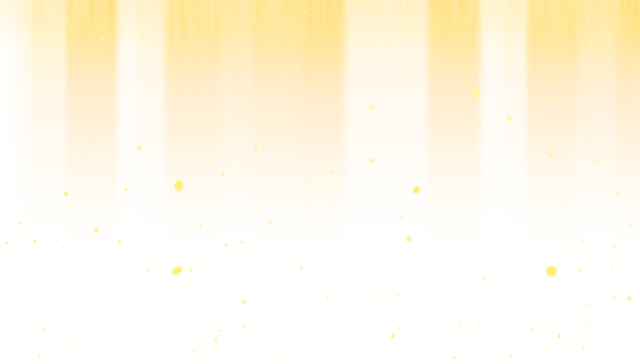
A WebGL 1 fragment shader for this background:

```glsl
precision highp float;

uniform vec2 u_resolution;

const vec3 PAPER = vec3(1.0, 1.0, 0.997);
const vec3 PEACH = vec3(1.0, 0.89, 0.70);
const vec3 GOLD = vec3(1.0, 0.89, 0.55);
const vec3 FLECK = vec3(1.0, 0.93, 0.36);
const vec3 SPARK = vec3(1.0, 0.99, 0.62);

float hash(vec2 p) {
    return fract(sin(dot(p, vec2(127.1, 311.7))) * 43758.5453);
}

float noise(vec2 p) {
    vec2 i = floor(p);
    vec2 f = fract(p);
    f = f * f * (3.0 - 2.0 * f);
    return mix(mix(hash(i), hash(i + vec2(1.0, 0.0)), f.x),
               mix(hash(i + vec2(0.0, 1.0)), hash(i + 1.0), f.x), f.y);
}

// Soft vertical strip between two horizontal positions
float strip(float x, float left, float right, float blur) {
    return smoothstep(left - blur, left + blur, x)
         * (1.0 - smoothstep(right - blur, right + blur, x));
}

// Strength of the hanging light across the width
float curtain(float x) {
    float pale = 0.30 * smoothstep(0.0, 0.06, x);
    pale += 0.12 * strip(x, 0.05, 0.105, 0.006);
    pale -= 0.14 * strip(x, 0.188, 0.215, 0.009);
    pale -= 0.12 * strip(x, 0.755, 0.785, 0.009);
    float strong = 0.62 * strip(x, 0.104, 0.182, 0.007);
    strong += 0.58 * strip(x, 0.258, 0.343, 0.009);
    strong += 0.43 * strip(x, 0.343, 0.395, 0.009);
    strong += 0.58 * strip(x, 0.395, 0.54, 0.009);
    strong += 0.12 * strip(x, 0.468, 0.53, 0.012);
    strong += 0.60 * strip(x, 0.668, 0.75, 0.009);
    strong += 0.62 * strip(x, 0.823, 0.902, 0.008);
    strong += 0.40 * strip(x, 0.902, 0.962, 0.008);
    strong += 0.66 * strip(x, 0.962, 1.1, 0.008);
    return pale + strong;
}

// Coverage of randomly turned oval flecks, one at most per cell
float flecks(vec2 p, float cells, float radius, float density, float seed) {
    vec2 id = floor(p * cells);
    vec2 key = id + seed;
    vec2 center = (id + 0.25 + 0.5 * vec2(hash(key), hash(key + 17.3))) / cells;
    float angle = 0.5 + 1.6 * hash(key + 31.7);
    float c = cos(angle);
    float s = sin(angle);
    vec2 q = mat2(c, -s, s, c) * (p - center);
    float size = radius * mix(0.55, 1.0, hash(key + 47.9));
    float narrow = mix(0.55, 0.95, hash(key + 59.1));
    float dist = length(q / vec2(1.0, narrow)) - size;
    float edge = 0.25 * size + 0.7 / u_resolution.y;
    float present = step(hash(key + 73.3), density);
    return present * (1.0 - smoothstep(-edge, edge, dist));
}

void main() {
    vec2 uv = gl_FragCoord.xy / u_resolution;
    vec2 p = gl_FragCoord.xy / u_resolution.y;

    // Curtain fades downward from gold through peach to white
    float fade = smoothstep(0.28, 1.0, uv.y);
    float top = smoothstep(0.84, 1.0, uv.y);
    float amount = curtain(uv.x);
    amount = mix(amount, 0.25 + 0.75 * amount, top);

    // Fine falling fibres and faint mottling
    float fibre = noise(vec2(p.x * 110.0, p.y * 9.0)) - 0.5;
    float mottle = noise(p * 55.0) - 0.5;
    amount *= 1.0 + fibre * mix(0.06, 0.30, top) + 0.05 * mottle;
    vec3 tint = mix(PEACH, GOLD, smoothstep(0.72, 0.94, uv.y));
    vec3 color = mix(PAPER, tint, clamp(amount * fade, 0.0, 1.1));

    // Three sizes of drifting flecks, paler within the upper glow
    vec3 fleckColor = mix(FLECK, SPARK, smoothstep(0.45, 0.85, uv.y));
    for (int i = 0; i < 3; i++) {
        float layer = float(i);
        float cells = 5.0 + 4.5 * layer;
        float radius = 0.016 / (1.0 + 1.1 * layer);
        float density = 0.16 + 0.06 * layer;
        float cover = flecks(p, cells, radius, density, 11.0 + 23.0 * layer);
        color = mix(color, fleckColor, cover * (0.85 - 0.15 * layer));
    }

    gl_FragColor = vec4(color, 1.0);
}
```
